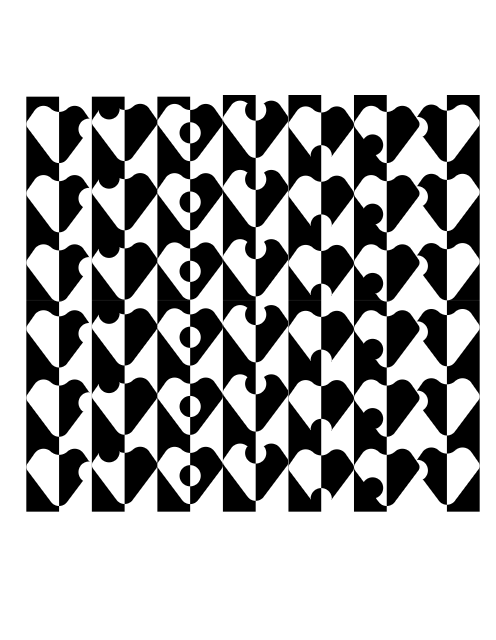
Write a Shadertoy shader that draws this pattern.

```glsl
// Seven columns of six counterchanged hearts in black and white, in two blocks of three.
// Each heart is a union of tapered capsules with a rounded notch; each column takes
// a round bite from its hearts at a different place, and the last column is mirrored.

#define CANVAS_HEIGHT 768.0   // layout units from top to bottom
#define COLUMN_PITCH 78.64
#define FIRST_AXIS 70.9       // x of the first column's axis
#define LAST_AXIS 536.3       // x of the mirrored column's axis
#define ROW_PITCH 83.1
#define BLOCK_PITCH 245.3
#define STRIP_BOTTOM 614.0
#define BITE_RADIUS 12.7
#define SEAM_Y 360.3
#define SEAM_GRAY 0.13

const int COLUMNS = 7;

// Top of the first heart in each column
const float heartTop[COLUMNS] = float[](127.0, 124.6, 124.7, 120.8, 127.7, 127.0, 125.5);

// Bite centre relative to the heart's axis and top
const vec2 biteCentre[COLUMNS] = vec2[](
    vec2(36.0, 28.0), vec2(-18.7, 6.0), vec2(0.0, 34.7), vec2(0.0, 11.3),
    vec2(0.0, 59.2), vec2(-17.0, 47.0), vec2(35.5, 27.5));

float coverage(float d, float pixel) {
    return clamp(0.5 - d / pixel, 0.0, 1.0);
}

// Distance to the hull of two circles
float taperedCapsule(vec2 p, vec2 a, vec2 b, float ra, float rb) {
    float len = length(b - a);
    vec2 u = (b - a) / len;
    p -= a;
    vec2 q = vec2(abs(u.x * p.y - u.y * p.x), dot(p, u));
    float s = (ra - rb) / len;
    float c = sqrt(1.0 - s * s);
    float k = dot(q, vec2(-s, c));
    if (k < 0.0) return length(q) - ra;
    if (k > c * len) return length(q - vec2(0.0, len)) - rb;
    return dot(q, vec2(c, s)) - ra;
}

// Heart with its axis at x = 0 and lobe tops at y = 0, y pointing down
float heart(vec2 p) {
    p.x = abs(p.x);
    const vec2 lobe = vec2(18.7, 13.0);
    const vec2 shoulder = vec2(32.3, 22.0);
    const vec2 point = vec2(0.0, 56.7);
    float d = taperedCapsule(p, lobe, shoulder, 13.0, 7.0);
    d = min(d, taperedCapsule(p, shoulder, point, 7.0, 12.0));
    d = min(d, taperedCapsule(p, lobe, point, 13.0, 12.0));

    // Neck between the lobes, hollowed by a circle tangent to both
    float neck = max(p.x - 9.9, abs(p.y - 20.0) - 20.0);
    neck = max(neck, 14.6 - length(p - vec2(0.0, -7.3)));
    return min(d, neck);
}

// Offset from the top of the nearest heart in a column
float foldRows(float y) {
    y -= BLOCK_PITCH * step(BLOCK_PITCH - 5.0, y);
    return y - ROW_PITCH * clamp(floor((y + 7.0) / ROW_PITCH), 0.0, 2.0);
}

// Black coverage of one column
float columnInk(vec2 p, int i, float pixel) {
    bool mirrored = i == COLUMNS - 1;
    float x = p.x - (mirrored ? LAST_AXIS : FIRST_AXIS + COLUMN_PITCH * float(i));
    if (mirrored) x = -x;

    vec2 q = vec2(x, foldRows(p.y - heartTop[i]));
    float d = max(heart(q), BITE_RADIUS - length(q - biteCentre[i]));
    float inside = coverage(d, pixel);

    // Black strip on one side of the axis
    float stripTop = i < 3 ? 116.0 : 114.0;
    float strip = coverage(-x - 0.5 * COLUMN_PITCH, pixel)
                * coverage(max(stripTop - p.y, p.y - STRIP_BOTTOM), pixel);
    return mix(inside, strip * (1.0 - inside), coverage(x, pixel));
}

void mainImage(out vec4 fragColor, in vec2 fragCoord) {
    float pixel = CANVAS_HEIGHT / iResolution.y;
    vec2 p = vec2(fragCoord.x, iResolution.y - fragCoord.y) * pixel;

    float ink = 0.0;
    for (int i = 0; i < COLUMNS; i++) {
        ink = max(ink, columnInk(p, i, pixel));
    }

    // Faint seam where the two blocks meet
    float seam = coverage(abs(p.y - SEAM_Y) - 0.4, pixel);
    ink *= 1.0 - SEAM_GRAY * seam;

    fragColor = vec4(vec3(1.0 - ink), 1.0);
}
```
